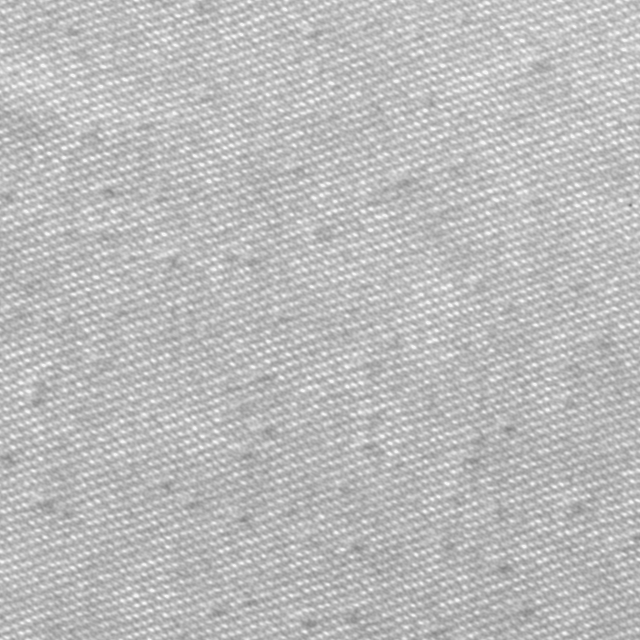
Write a Shadertoy shader that draws this texture.

```glsl
const float TWILL_ANGLE = 0.315;   // slope of the diagonal ribs
const float ROW_PITCH = 0.0148;    // distance between ribs
const float STITCH_PITCH = 0.0120; // distance between stitches on a rib
const float ROW_STAGGER = 0.44;    // shift per rib, in stitches
const float STITCH_TILT = -0.30;   // lean of each stitch on the canvas
const vec2 STITCH_SIZE = vec2(0.0039, 0.0023);
const float GROUND_GREY = 0.657;
const float STITCH_GAIN = 0.220;
const float RIB_GAIN = 0.010;
const float WEFT_SHARE = 0.16;     // strength of the faint stitches in the gutters
const float FIBRE_GAIN = 0.095;
const float NUB_CELLS = 13.0;
const float NUB_CHANCE = 0.75;
const float SPECK_CHANCE = 0.008;
const float SPECK_RADIUS = 0.0022;
const vec2 LIGHT_DIR = vec2(-0.45, 0.89);
const vec3 CLOTH_TINT = vec3(1.0);
const float TAU = 6.2831853;

vec2 hash2(vec2 p) {
    vec3 q = fract(p.xyx * vec3(0.1031, 0.1030, 0.0973));
    q += dot(q, q.yzx + 33.33);
    return fract((q.xx + q.yz) * q.zy);
}

vec2 latticeGradient(vec2 cell) {
    float angle = TAU * hash2(cell).x;
    return vec2(cos(angle), sin(angle));
}

float gradientNoise(vec2 p) {
    vec2 i = floor(p), f = fract(p);
    vec2 w = f * f * f * (f * (f * 6.0 - 15.0) + 10.0);
    vec2 e = vec2(0.0, 1.0);
    float a = dot(latticeGradient(i), f);
    float b = dot(latticeGradient(i + e.yx), f - e.yx);
    float c = dot(latticeGradient(i + e.xy), f - e.xy);
    float d = dot(latticeGradient(i + e.yy), f - e.yy);
    return mix(mix(a, b, w.x), mix(c, d, w.x), w.y);
}

vec2 rotate(vec2 p, float angle) {
    float c = cos(angle), s = sin(angle);
    return vec2(c * p.x - s * p.y, s * p.x + c * p.y);
}

float bell(vec2 p) {
    return exp(-0.5 * dot(p, p));
}

// Slight stretching of the cloth
vec2 stretchCloth(vec2 p) {
    vec2 broad = vec2(gradientNoise(p * 2.6 + 7.0), gradientNoise(p * 2.6 + 31.0));
    vec2 small = vec2(gradientNoise(p * 22.0 + 3.0), gradientNoise(p * 22.0 + 57.0));
    return p + 0.010 * broad + 0.0026 * small;
}

// Raised oval stitches on staggered diagonal ribs
float stitches(vec2 q) {
    float nearRow = floor(q.y / ROW_PITCH + 0.5);
    float sum = 0.0;
    for (int j = -1; j <= 1; j++) {
        float row = nearRow + float(j);
        float offset = row * ROW_STAGGER;
        float nearColumn = floor(q.x / STITCH_PITCH - offset + 0.5);
        for (int i = -1; i <= 1; i++) {
            float column = nearColumn + float(i);
            vec2 rnd = hash2(vec2(column, row) + 400.0);
            vec2 centre = vec2((column + offset) * STITCH_PITCH, row * ROW_PITCH);
            vec2 d = q - centre - (rnd - 0.5) * vec2(0.0024, 0.0018);
            d = rotate(d, TWILL_ANGLE - STITCH_TILT);
            sum += bell(d / STITCH_SIZE) * mix(0.65, 1.35, rnd.y);
        }
    }
    return sum;
}

// Lint nubs: x is their shading, y is how much weave they hide
vec2 nubs(vec2 p) {
    vec2 home = floor(p * NUB_CELLS);
    vec2 result = vec2(0.0);
    for (int j = -1; j <= 1; j++) {
        for (int i = -1; i <= 1; i++) {
            vec2 cell = home + vec2(i, j);
            vec2 place = hash2(cell + 91.0), kind = hash2(cell + 217.0);
            vec2 d = p - (cell + place) / NUB_CELLS;
            float strength = step(kind.x, NUB_CHANCE) * mix(0.3, 1.0, kind.y);
            float radius = mix(0.0050, 0.0090, hash2(cell + 55.0).x);
            vec2 local = rotate(d, 0.35) / (radius * vec2(1.4, 0.8));
            float body = bell(local) * strength;
            float slope = dot(d, LIGHT_DIR) / radius;
            result += body * vec2(0.15 * slope - 0.050, 0.8);
            float speck = step(1.0 - SPECK_CHANCE, kind.x);
            result.x -= 0.25 * speck * bell(d / SPECK_RADIUS);
        }
    }
    return result;
}

// Broad light, with a soft fold at the upper left edge
float broadLight(vec2 p) {
    float light = 0.045 * (p.y - 0.5) + 0.05 * (p.x - 0.4) * (p.y - 0.45);
    float foldY = p.y + 0.25 * p.x;
    float fold = bell(vec2((foldY - 0.878) / 0.026, 0.0));
    fold -= bell(vec2((foldY - 0.805) / 0.035, 0.0));
    light += 0.055 * fold * exp(-6.0 * p.x);
    light += 0.026 * gradientNoise(rotate(p, 0.3) * vec2(2.5, 5.0) + 12.0);
    return light + 0.022 * gradientNoise(p * 13.0 + 80.0);
}

void mainImage(out vec4 fragColor, in vec2 fragCoord) {
    vec2 p = fragCoord / iResolution.y;
    vec2 q = rotate(stretchCloth(p), -TWILL_ANGLE);
    vec2 nub = nubs(p);

    // Main stitches, and their faint neighbours half a rib away
    vec2 gutterShift = 0.5 * vec2(STITCH_PITCH * (1.0 + ROW_STAGGER), ROW_PITCH);
    float weave = stitches(q) + WEFT_SHARE * stitches(q + gutterShift);
    weave *= STITCH_GAIN * (1.0 + 0.4 * gradientNoise(p * 11.0 + 140.0));
    weave += RIB_GAIN * cos(TAU * q.y / ROW_PITCH);
    weave = mix(weave, 0.36 * STITCH_GAIN, clamp(nub.y, 0.0, 0.7));

    float fibres = gradientNoise(rotate(p, 0.5) * vec2(170.0, 220.0));
    fibres += 0.6 * gradientNoise(p * 75.0 + 19.0);
    fibres += 0.3 * gradientNoise(p * 38.0 + 230.0);

    float grey = GROUND_GREY + weave + FIBRE_GAIN * fibres + broadLight(p) + nub.x;
    fragColor = vec4(clamp(grey, 0.0, 0.96) * CLOTH_TINT, 1.0);
}
```
